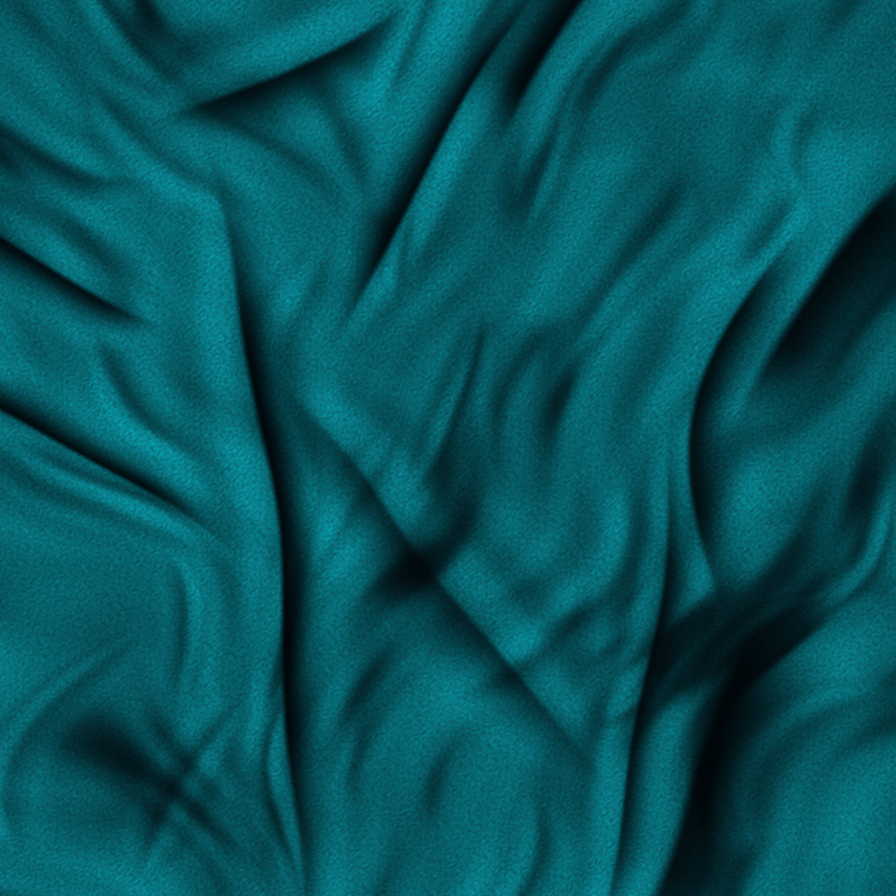
Reproduce this texture procedurally as a Shadertoy shader.

```glsl
const vec3 DYE = vec3(0.055, 1.0, 1.07);
const vec3 DEEP_TINT = vec3(0.003, 0.004, 0.016);
const float BASE_TONE = 0.365;
const float WAVE_CONTRAST = 0.23;
const float WAVE_FALLOFF = 0.7;
const int WAVE_LAYERS = 3;
const float SHEEN = 0.10;
const float WEAVE_SCALE = 270.0;
const float WEAVE_CONTRAST = 0.34;
const float EDGE = 0.002;
const int SMALL_FOLDS = 36;
const int MAIN_FOLDS = 11;

// Main drapes: start and end; the shadow lies left of the travel direction
const vec4 DRAPE[MAIN_FOLDS] = vec4[MAIN_FOLDS](
    vec4(0.22, 0.88, 0.345, -0.12), vec4(0.70, 0.10, 0.27, 0.62),
    vec4(0.35, 0.58, 0.63, 1.06),   vec4(0.55, 0.82, 0.72, 1.10),
    vec4(0.91, 0.77, 0.83, 0.28),   vec4(0.76, 0.56, 0.64, -0.12),
    vec4(0.85, 0.36, 0.66, -0.12),  vec4(1.06, 0.87, 0.81, 0.48),
    vec4(-0.12, 0.59, 0.27, 0.36),  vec4(0.20, 0.63, -0.10, 0.80),
    vec4(0.46, 1.01, 0.16, 0.86));

// Bend, width and shadow depth of each drape
const vec3 DRAPE_FORM[MAIN_FOLDS] = vec3[MAIN_FOLDS](
    vec3(0.025, 0.030, 0.94), vec3(0.0, 0.032, 0.62),
    vec3(0.015, 0.024, 0.88), vec3(0.01, 0.050, 0.92),
    vec3(-0.09, 0.032, 0.88), vec3(0.02, 0.020, 0.80),
    vec3(0.02, 0.085, 0.88),  vec3(-0.035, 0.080, 0.92),
    vec3(0.025, 0.024, 0.92), vec3(0.01, 0.022, 0.88),
    vec3(0.015, 0.032, 0.82));

vec2 hash2(vec2 p) {
    p = vec2(dot(p, vec2(127.1, 311.7)), dot(p, vec2(269.5, 183.3)));
    return fract(sin(p) * 43758.5);
}

float gradientNoise(vec2 p) {
    vec2 cell = floor(p), f = fract(p);
    vec2 u = f * f * f * (f * (f * 6.0 - 15.0) + 10.0);
    vec2 o = vec2(0.0, 1.0);
    float a = dot(hash2(cell) * 2.0 - 1.0, f);
    float b = dot(hash2(cell + o.yx) * 2.0 - 1.0, f - o.yx);
    float c = dot(hash2(cell + o.xy) * 2.0 - 1.0, f - o.xy);
    float d = dot(hash2(cell + o.yy) * 2.0 - 1.0, f - o.yy);
    return mix(mix(a, b, u.x), mix(c, d, u.x), u.y);
}

// Noise drawn out along a direction
float streaks(vec2 p, float angle, vec2 scale) {
    vec2 along = vec2(cos(angle), sin(angle));
    return gradientNoise(vec2(dot(p, along), dot(p, vec2(-along.y, along.x))) * scale);
}

// Bent fold: x is the light on its pleats, y the shadow behind its crease
vec2 fold(vec2 p, vec2 start, vec2 end, float bend, float width, float edge) {
    vec2 axis = end - start;
    float len = length(axis);
    axis /= len;
    vec2 q = p - start;
    float t = dot(q, axis) / len;
    float taper = smoothstep(0.0, 0.3, t) * (1.0 - smoothstep(0.65, 1.0, t));
    float side = dot(q, vec2(-axis.y, axis.x)) - bend * 4.0 * t * (1.0 - t);
    float s = side / (width * (0.4 + 0.6 * taper));
    float behind = smoothstep(-edge, edge, side);
    float crest = s + 0.9;
    float pleats = cos(2.4 * crest) * exp(-0.22 * crest * crest) * (1.0 - behind);
    float farRim = 0.7 * exp(-2.5 * (s - 2.1) * (s - 2.1));
    return taper * vec2(pleats + farRim, exp(-s * s) * behind);
}

// Folds fan from the left edge to the upright right half
float foldAngle(vec2 p) {
    float fan = mix(2.6, 1.05, smoothstep(0.0, 0.55, p.x));
    float corner = (1.0 - smoothstep(0.1, 0.4, p.y)) * (1.0 - smoothstep(0.2, 0.4, p.x));
    return mix(fan, 1.0, corner) + 0.5 * gradientNoise(p * 3.0 + 7.0);
}

void mainImage(out vec4 fragColor, in vec2 fragCoord) {
    vec2 uv = fragCoord / iResolution.y;
    vec2 warp = vec2(gradientNoise(uv * 3.5 + 3.0), gradientNoise(uv * 3.5 + 19.0));
    vec2 p = uv + 0.03 * warp;
    vec2 q = uv + 0.13 * warp;

    // Broad waves, then finer ripples of the sheet
    float rightHalf = smoothstep(0.2, 0.5, q.x);
    float wave = 0.0, strength = 1.0;
    vec2 scale = vec2(2.3, 6.5);
    for (int i = 0; i < WAVE_LAYERS; i++) {
        vec2 shifted = q + 5.0 * float(i);
        wave += strength * mix(streaks(shifted, 2.4, scale), streaks(shifted, 1.0, scale), rightHalf);
        strength *= WAVE_FALLOFF;
        scale *= vec2(1.9, 2.1);
    }
    float tone = BASE_TONE + WAVE_CONTRAST * wave;
    float shade = 1.0 - 0.65 * smoothstep(0.15, 0.6, -wave);
    float light = 0.0;

    // Main drapes with crisp creases
    for (int i = 0; i < MAIN_FOLDS; i++) {
        vec3 form = DRAPE_FORM[i];
        vec2 f = fold(p, DRAPE[i].xy, DRAPE[i].zw, form.x, form.y, EDGE + 0.08 * form.y);
        light += f.x;
        shade *= 1.0 - form.z * f.y;
    }

    // Small soft folds spread evenly over the sheet
    for (int i = 0; i < SMALL_FOLDS; i++) {
        float n = float(i);
        vec2 center = fract(vec2(0.755, 0.570) * n + 0.3);
        vec2 r = hash2(vec2(n, 4.0)), k = hash2(vec2(n, 9.0));
        float angle = foldAngle(center);
        vec2 reach = vec2(cos(angle), sin(angle)) * mix(0.08, 0.18, r.x) * (k.x < 0.5 ? -1.0 : 1.0);
        float width = mix(0.011, 0.030, r.y);
        vec2 f = fold(q, center - reach, center + reach, 0.08 * (k.y - 0.5), width, 0.5 * width);
        light += 0.55 * f.x;
        shade *= 1.0 - mix(0.15, 0.6, k.y) * f.y;
    }

    // Satin sheen and woven grain
    tone = (tone + SHEEN * light / (1.0 + 0.4 * abs(light))) * shade;
    float weave = streaks(uv, 0.7, WEAVE_SCALE * vec2(0.8, 1.2));
    tone *= 1.0 + WEAVE_CONTRAST * weave;
    fragColor = vec4(DEEP_TINT + DYE * clamp(tone, 0.02, 0.62), 1.0);
}
```
